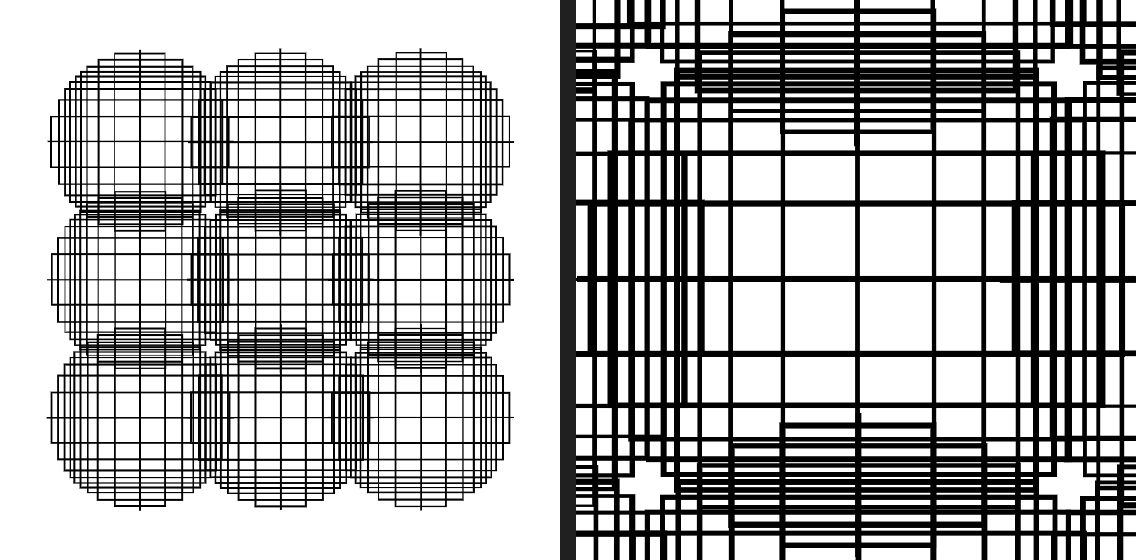
Left, the full canvas; right, a detail of the centre.
This pattern is drawn by a Shadertoy shader. Its source:

```glsl
const int BALLS = 3;              // balls across and down
const int STEPS = 10;             // outlines from the flat line to the upright line
const float RADIUS = 0.1646;
const vec2 PITCH = vec2(0.2505, 0.2462);
const vec3 PAPER = vec3(1.0);
const vec3 INK = vec3(0.004);

vec2 hash2(vec2 seed) {
    vec2 q = vec2(dot(seed, vec2(127.1, 311.7)), dot(seed, vec2(269.5, 183.3)));
    return fract(sin(q) * 43758.5453);
}

// Distance to a rectangle outline; pen.x widens upright edges, pen.y flat ones
float outlineDistance(vec2 p, vec2 halfSize, vec2 pen) {
    vec2 d = abs(p) - halfSize;
    float upright = max(abs(d.x) - pen.x, d.y - pen.y);
    float flatEdge = max(abs(d.y) - pen.y, d.x - pen.x);
    return min(upright, flatEdge);
}

// Corner angle on the circle, crowding toward the diagonal
float cornerAngle(int k) {
    float s = 2.0 * float(k) / float(STEPS) - 1.0;
    return radians(45.0 + 45.0 * mix(s * s * s, s, 0.47));
}

// Paper left uncovered by the rectangles inscribed in one circle
float ballPaper(vec2 p, float radius, float ballId, float softness) {
    float paper = 1.0;
    for (int k = 0; k <= STEPS; k++) {
        vec2 seed = vec2(ballId, float(k));
        float angle = cornerAngle(k);

        // Slight drift in size and place, uneven pen width
        vec2 halfSize = radius * vec2(cos(angle), sin(angle));
        halfSize *= 1.0 + 0.012 * (hash2(seed + 17.0) - 0.5);
        vec2 drift = 0.0016 * (hash2(seed + 31.0) - 0.5);
        vec2 pen = mix(vec2(0.0006), vec2(0.0019), sqrt(hash2(seed + 5.0)));

        float d = outlineDistance(p - drift, halfSize, pen);
        paper *= 1.0 - clamp(0.5 - d / softness, 0.0, 1.0);
    }
    return paper;
}

void mainImage(out vec4 fragColor, in vec2 fragCoord) {
    // Wrapped canvas: the blank margin joins itself across every edge
    vec2 uv = fract(fragCoord / iResolution.xy);
    float softness = 0.8 / min(iResolution.x, iResolution.y);

    // Overlapping grid of balls
    float paper = 1.0;
    for (int row = 0; row < BALLS; row++) {
        for (int col = 0; col < BALLS; col++) {
            vec2 cell = vec2(col, row) - 0.5 * float(BALLS - 1);
            vec2 center = vec2(0.501, 0.5005) + cell * PITCH;
            float ballId = float(row * BALLS + col);
            paper *= ballPaper(uv - center, RADIUS, ballId, softness);
        }
    }
    fragColor = vec4(mix(INK, PAPER, paper), 1.0);
}
```
